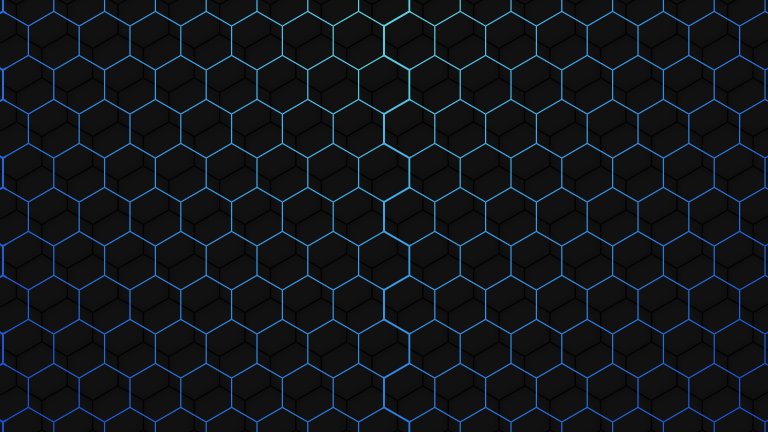
This pattern is drawn by a WebGL 2 fragment shader. Its source:

```glsl
#version 300 es
precision highp float;
// Charcoal hexagon tiles under a glowing hexagon wireframe.
// Two copies of one hex-edge distance field: a shifted one cuts black grooves,
// the other draws thin lines tinted by distance from the top centre.
uniform vec2 u_resolution;
out vec4 outColor;

const float PITCH = 0.1176;                     // cell width, in canvas heights
const vec2 CELL = vec2(1.0, 1.7320508);         // lattice period, in cell widths
const vec2 GRID_SHIFT = vec2(0.5, 0.014);
const vec2 GROOVE_SHIFT = vec2(0.235, -0.423);

const vec3 TILE = vec3(0.066);
const vec3 GROOVE = vec3(0.008);
const vec3 CYAN = vec3(0.37, 0.83, 0.89);
const vec3 SKY = vec3(0.23, 0.66, 0.93);
const vec3 BLUE = vec3(0.10, 0.31, 0.85);

// Distance to the nearest edge of a pointy-top hexagon lattice.
float hexEdge(vec2 p) {
    vec2 a = mod(p, CELL) - 0.5 * CELL;
    vec2 b = mod(p - 0.5 * CELL, CELL) - 0.5 * CELL;
    vec2 local = abs(dot(a, a) < dot(b, b) ? a : b);
    return 0.5 - max(local.x, dot(local, vec2(0.5, 0.8660254)));
}

// Share of a pixel covered by a line, valid for lines thinner than a pixel.
float lineCover(float dist, float halfWidth, float pixel) {
    float inner = clamp(0.5 + (halfWidth - dist) / pixel, 0.0, 1.0);
    float outer = clamp(0.5 - (halfWidth + dist) / pixel, 0.0, 1.0);
    return inner - outer;
}

// Cyan at the top centre, through sky, to deep blue at the lower corners.
vec3 lineColor(vec2 uv) {
    float d = length(vec2((uv.x - 0.5) * 1.6, (1.0 - uv.y) * 0.75));
    vec3 nearTop = mix(CYAN, SKY, smoothstep(0.0, 0.45, d));
    return mix(nearTop, BLUE, smoothstep(0.3, 1.15, d));
}

// Half width of the wire: heavier on the middle zigzag and the left border.
float wireHalfWidth(float x) {
    float seam = 1.0 - smoothstep(0.26, 0.29, abs(x - 0.25));
    float border = 1.0 - smoothstep(-7.45, -7.42, x);
    return mix(0.012, 0.019, max(seam, border));
}

void main() {
    vec2 uv = gl_FragCoord.xy / u_resolution;
    vec2 p = (gl_FragCoord.xy - 0.5 * u_resolution) / (u_resolution.y * PITCH);
    float pixel = 1.0 / (u_resolution.y * PITCH);
    vec2 grid = p + GRID_SHIFT;

    // Tiles, with a faint shade beside each groove
    float grooveDist = hexEdge(grid + GROOVE_SHIFT);
    vec3 color = TILE * mix(0.86, 1.0, smoothstep(0.0, 0.16, grooveDist));
    color = mix(color, GROOVE, lineCover(grooveDist, 0.014, pixel));

    // Coloured wireframe
    float wire = lineCover(hexEdge(grid), wireHalfWidth(p.x), pixel);
    color = mix(color, lineColor(uv), wire);

    outColor = vec4(color, 1.0);
}
```
